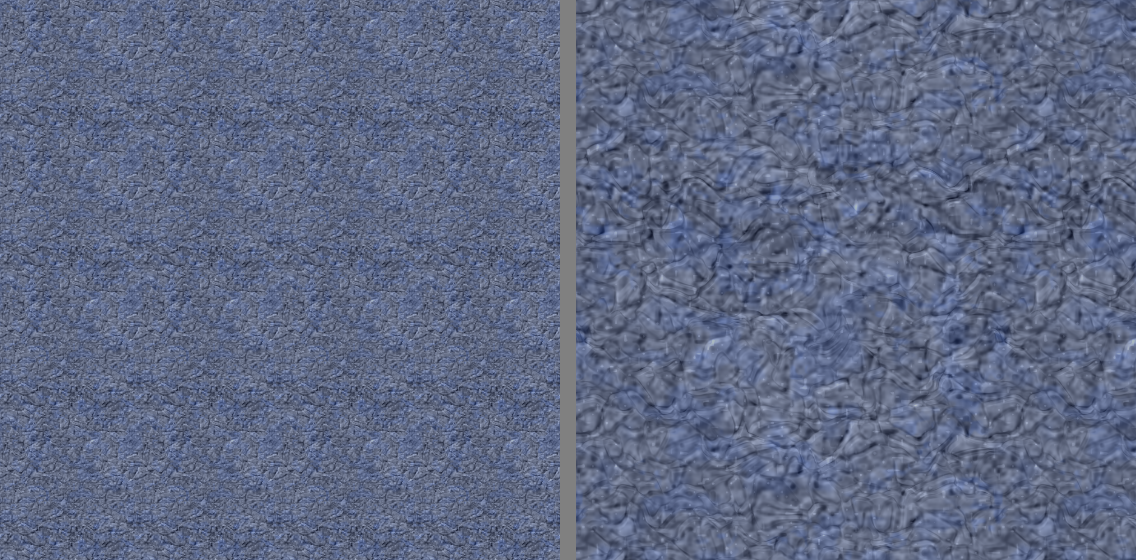
Left: the whole. Right: its middle third, enlarged.
Reproduce this texture procedurally as a WebGL 2 fragment shader.

```glsl
#version 300 es
precision highp float;
// Weathered blue-grey rock, one square patch repeated four by four.
// Two scales of warped cellular chips form a height field, lit from the
// upper left, then covered with wrapped grain, pits and blue mineral stains.

uniform vec2 u_resolution;
out vec4 fragColor;

// Integer hash of a lattice cell, wrapped so that the patch tiles.
vec2 hash(vec2 cell, vec2 count) {
    uvec2 q = uvec2(mod(cell, count)) + uvec2(count) * 97u;
    q = q * 1664525u + 1013904223u;
    q.x += q.y * 1664525u;
    q.y += q.x * 1664525u;
    q ^= q >> 16u;
    q.x += q.y * 1664525u;
    q.y += q.x * 1664525u;
    q ^= q >> 16u;
    return vec2(q & 65535u) / 65536.0;
}

// Smooth value noise, two independent channels.
vec2 noise(vec2 p, vec2 count) {
    p *= count;
    vec2 i = floor(p), f = fract(p);
    f = f * f * (3.0 - 2.0 * f);
    vec2 low = mix(hash(i, count), hash(i + vec2(1, 0), count), f.x);
    vec2 high = mix(hash(i + vec2(0, 1), count), hash(i + vec2(1, 1), count), f.x);
    return mix(low, high, f.y);
}

// Flat chips of random height, falling away into crevices.
float chips(vec2 p, vec2 count) {
    p *= count;
    vec2 base = floor(p);
    float nearest = 9.0, second = 9.0, level = 0.0;
    for (int y = -1; y <= 1; y++) {
        for (int x = -1; x <= 1; x++) {
            vec2 cell = base + vec2(x, y);
            vec2 seed = hash(cell, count);
            float d = length(cell + seed - p);
            if (d < nearest) {
                second = nearest;
                nearest = d;
                level = fract(seed.x * 7.0 + seed.y * 13.0);
            } else {
                second = min(second, d);
            }
        }
    }
    return smoothstep(0.0, 0.32, second - nearest) * (0.4 + 0.6 * level);
}

float height(vec2 p) {
    p += 0.055 * (noise(p, vec2(13, 17)) - 0.5);
    p += 0.026 * (noise(p, vec2(37, 41)) - 0.5);
    return 0.55 * chips(p, vec2(10, 14)) + 0.45 * chips(p, vec2(23, 31));
}

// Soft round patch that wraps across the edges.
float patchAt(vec2 p, vec2 center, vec2 size) {
    vec2 d = (fract(p - center + 0.5) - 0.5) / size;
    return exp(-dot(d, d));
}

void main() {
    vec2 p = fract(gl_FragCoord.xy / u_resolution * 4.0);

    // Relief: compare the height with a point nearer the light.
    float h = height(p);
    float slope = h - height(p + vec2(-0.006, 0.010));
    float shade = 0.13 * slope + 0.11 * (h - 0.5);

    // Broad smooth and gritty areas.
    vec2 broad = noise(p, vec2(6, 7));
    float smoothRock = patchAt(p, vec2(0.82, 0.34), vec2(0.16, 0.10))
                     + patchAt(p, vec2(0.74, 0.78), vec2(0.12, 0.09))
                     + 0.7 * patchAt(p, vec2(0.18, 0.87), vec2(0.12, 0.08));
    float gritty = patchAt(p, vec2(0.45, 0.20), vec2(0.40, 0.055))
                 + 0.5 * smoothstep(0.5, 0.85, broad.x);
    shade += 0.035 * smoothRock - 0.035 * gritty + 0.04 * (broad.y - 0.5);

    // Fine grain, with small dark pits and pale crumbs.
    vec2 grain = noise(p, vec2(53, 61));
    vec2 dust = noise(p, vec2(91, 97));
    shade += 0.09 * (grain.x - 0.5) + (0.14 + 0.10 * gritty) * (dust.x - 0.5);
    shade -= 0.13 * smoothstep(0.68, 0.95, grain.y) * (1.0 - 0.6 * h);
    shade += 0.10 * smoothstep(0.80, 0.98, dust.y);

    // Grey stone with blue stains.
    vec2 stain = noise(p + 0.02 * grain, vec2(17, 23));
    float blue = smoothstep(0.35, 0.85, stain.x);
    float vivid = smoothstep(0.66, 0.92, stain.y) * smoothstep(0.35, 0.75, grain.x);
    vec3 color = mix(vec3(0.390, 0.423, 0.515), vec3(0.378, 0.430, 0.570), blue);
    color = mix(color, vec3(0.31, 0.39, 0.60), 0.55 * vivid);
    color += shade * vec3(1.0, 1.03, 1.08);
    fragColor = vec4(clamp(color, 0.08, 0.75), 1.0);
}
```
